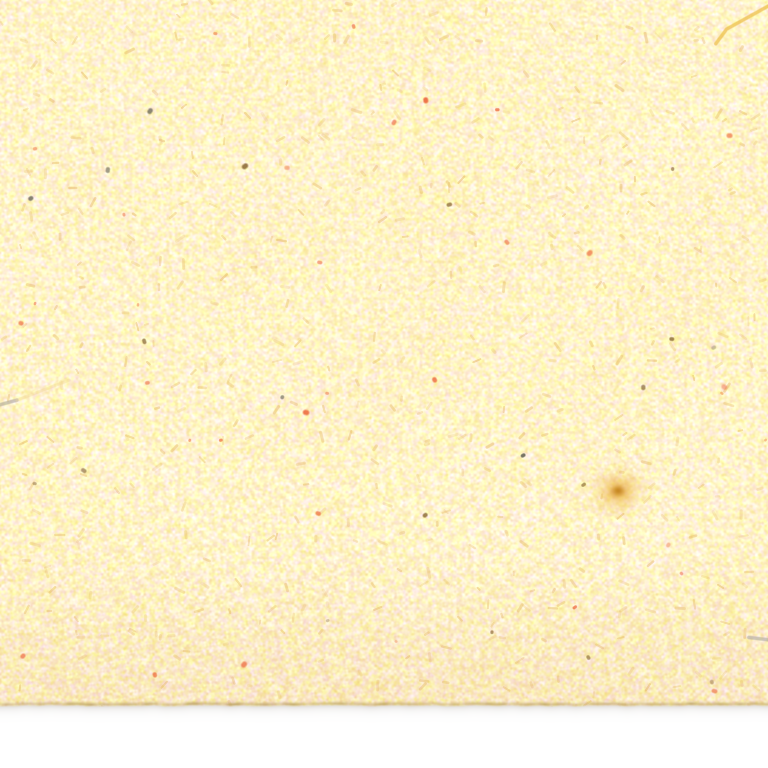
Give the GLSL for this texture, as a three.js fragment shader.

```glsl
varying vec2 vUv;

float hash(vec2 p) {
  return fract(sin(dot(p, vec2(127.1, 311.7))) * 43758.5453);
}

float noise(vec2 p) {
  vec2 i = floor(p);
  vec2 f = fract(p);
  f = f * f * (3.0 - 2.0 * f);
  return mix(mix(hash(i), hash(i + vec2(1.0, 0.0)), f.x),
             mix(hash(i + vec2(0.0, 1.0)), hash(i + 1.0), f.x), f.y);
}

float segment(vec2 p, vec2 a, vec2 b) {
  vec2 ab = b - a;
  return length(p - a - ab * clamp(dot(p - a, ab) / dot(ab, ab), 0.0, 1.0));
}

float stroke(float dist, float width) {
  return 1.0 - smoothstep(width * 0.3, width, dist);
}

// Short flecks, one at most per grid cell: rgb colour, alpha coverage
vec4 flecks(vec2 uv, float cells, float share, float reach, float width, float seed) {
  vec2 id = floor(uv * cells) + seed;
  vec2 center = 0.2 + 0.6 * vec2(hash(id + 3.1), hash(id + 7.7));
  vec2 p = (fract(uv * cells) - center) / cells;
  float angle = 6.2832 * hash(id + 11.3);
  vec2 arm = vec2(cos(angle), sin(angle)) * reach * (0.3 + 0.7 * hash(id + 17.9));
  float size = width * (0.7 + 0.5 * hash(id + 23.5));
  float cover = stroke(segment(p, -arm, arm), size) * step(hash(id + 29.2), share);
  float kind = hash(id + 37.4);
  vec3 color = mix(vec3(0.93, 0.42, 0.25), vec3(0.50, 0.36, 0.16), step(0.55, kind));
  color = mix(color, vec3(0.42, 0.41, 0.36), step(0.78, kind));
  return vec4(color, cover * (0.45 + 0.5 * hash(id + 41.6)));
}

void main() {
  vec2 uv = vUv;

  // Paper grain: brightness and a pink to yellow drift
  vec2 turned = mat2(0.8, 0.6, -0.6, 0.8) * uv;
  float light = noise(uv * 270.0) * 0.6 + noise(turned * 330.0 + 19.0) * 0.4 - 0.5;
  float tint = noise(turned * 240.0 + 53.0) * 0.7 + noise(uv * 340.0 + 81.0) * 0.3 - 0.5;
  float cloud = noise(uv * 7.0) + 0.5 * noise(uv * 16.0 + 5.0) - 0.75;
  vec3 paper = vec3(0.998, 0.954, 0.788);
  paper += light * vec3(0.05, 0.16, 0.20) + tint * vec3(0.01, -0.05, 0.34);
  paper += cloud * vec3(0.0, 0.006, 0.02);
  paper -= vec3(0.018, 0.045, 0.045) * (1.0 - smoothstep(0.07, 0.32, uv.y));

  // Faint tan fibres
  for (int i = 0; i < 3; i++) {
    float layer = float(i);
    vec4 fibre = flecks(uv + layer * 0.037, 15.0 + layer * 8.0, 0.3, 0.006, 0.0026, layer * 61.0);
    paper = mix(paper, vec3(0.90, 0.72, 0.38), fibre.a * 0.5);
  }

  // Red, brown and grey specks
  vec4 speck = flecks(uv + 0.013, 11.0, 0.24, 0.0012, 0.0042, 211.0);
  paper = mix(paper, speck.rgb, speck.a);
  speck = flecks(uv + 0.029, 17.0, 0.10, 0.0008, 0.0032, 347.0);
  paper = mix(paper, speck.rgb, speck.a * 0.75);

  // Rust stain with a ragged halo
  float rust = length((uv - vec2(0.805, 0.361)) * vec2(0.9, 1.1));
  rust *= 0.85 + 0.3 * noise(uv * 90.0);
  paper = mix(paper, vec3(0.93, 0.70, 0.28), 0.75 * exp(-rust * rust / 0.0005));
  paper = mix(paper, vec3(0.74, 0.48, 0.08), 0.8 * exp(-rust * rust / 0.00005));

  // Long fibres near the borders
  float strand = min(segment(uv, vec2(0.932, 0.943), vec2(0.946, 0.962)),
                     segment(uv, vec2(0.946, 0.962), vec2(1.0, 0.992)));
  paper = mix(paper, vec3(0.93, 0.75, 0.30), 0.75 * stroke(strand, 0.0035));
  float hair = min(segment(uv, vec2(0.0, 0.473), vec2(0.022, 0.479)),
                   segment(uv, vec2(0.975, 0.170), vec2(1.0, 0.167)));
  paper = mix(paper, vec3(0.70, 0.68, 0.64), 0.65 * stroke(hair, 0.0035));
  float trail = segment(uv, vec2(0.022, 0.479), vec2(0.09, 0.505));
  paper = mix(paper, vec3(0.94, 0.82, 0.55), 0.35 * stroke(trail, 0.003));

  // Lower edge with a dark rim and a soft shadow on white
  float above = uv.y - 0.081 - 0.0015 * (noise(vec2(uv.x * 60.0, 2.0)) - 0.5);
  float rim = exp(-pow((above - 0.002) / 0.0028, 2.0));
  paper = mix(paper, vec3(0.76, 0.66, 0.42), rim * (0.35 + 0.5 * noise(vec2(uv.x * 110.0, 9.0))));
  vec3 backing = vec3(1.0) - vec3(0.13, 0.14, 0.15) * exp(min(above, 0.0) / 0.005);
  vec3 color = mix(backing, paper, smoothstep(-0.002, 0.002, above));

  gl_FragColor = vec4(clamp(color, 0.0, 1.0), 1.0);
}
```
